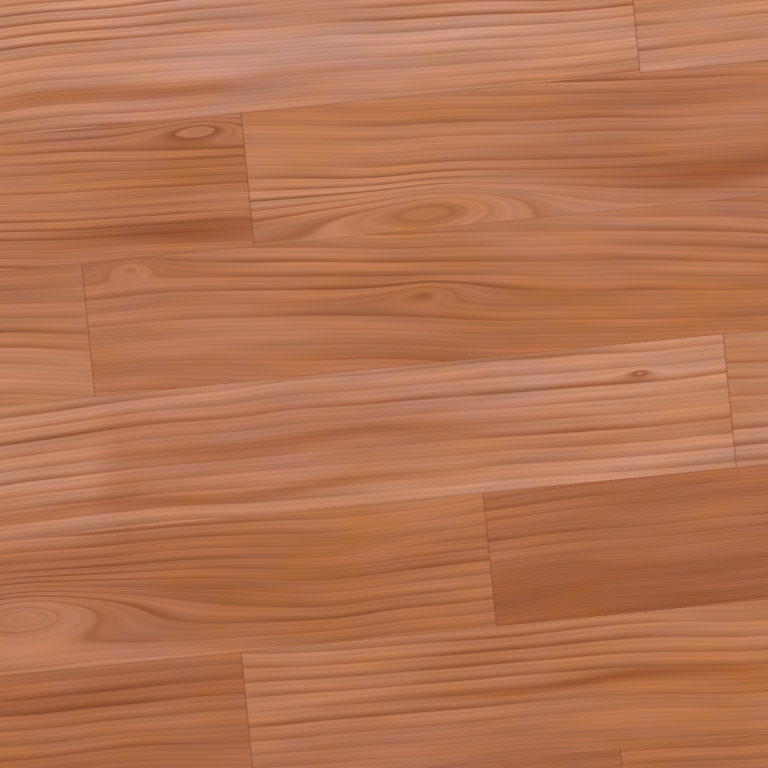
Reproduce this texture procedurally as a Shadertoy shader.

```glsl
// Strip-wood floor: gently tilted rows of planks, one butt joint per row.
// Each plank has its own tone and grain; growth rings are contour lines of a
// height field bent by layered sines and by bumps that form cathedral loops.

const float TILT = 0.1;          // rise of the rows across the canvas
const float ROW_HEIGHT = 0.1755;
const float FIRST_SEAM = 0.0026;
const float SEAM_WIDTH = 0.0018;
const float RINGS = 54.0;        // growth rings per canvas height
const float RING_DEPTH = 0.60;
const float FIBRE_DEPTH = 0.055;
const float STREAK_DEPTH = 0.34;
const vec3 DARK_WOOD = vec3(0.57, 0.30, 0.165);
const vec3 MID_WOOD = vec3(0.71, 0.452, 0.31);
const vec3 PALE_WOOD = vec3(0.82, 0.62, 0.54);
const vec3 RING_BROWN = vec3(0.50, 0.25, 0.13);
const vec3 SEAM_BROWN = vec3(0.44, 0.24, 0.15);

// Per row: joint position, tone left of it, tone right of it
const int ROWS = 7;
const vec3 PLANKS[ROWS] = vec3[ROWS](
    vec3(0.824, 0.69, 0.69), vec3(0.299, 0.45, 0.56), vec3(0.072, 0.53, 0.51),
    vec3(0.898, 0.69, 0.59), vec3(0.565, 0.50, 0.36), vec3(0.229, 0.34, 0.58),
    vec3(0.710, 0.46, 0.56));

// Grain loops: centre along and across the rows, half length, half height
const int LOOPS = 6;
const vec4 GRAIN_LOOPS[LOOPS] = vec4[LOOPS](
    vec4(0.533, 0.326, 0.190, 0.030), vec4(-0.053, 0.800, 0.180, 0.036),
    vec4(0.515, 0.437, 0.060, 0.013), vec4(0.244, 0.193, 0.090, 0.015),
    vec4(0.134, 0.366, 0.040, 0.013), vec4(0.785, 0.568, 0.025, 0.006));

// Dark heartwood streaks, laid out like the loops
const int STREAKS = 6;
const vec4 DARK_STREAKS[STREAKS] = vec4[STREAKS](
    vec4(0.118, 0.137, 0.22, 0.009), vec4(0.218, 0.322, 0.14, 0.015),
    vec4(0.915, 0.315, 0.15, 0.016), vec4(0.170, 0.674, 0.36, 0.008),
    vec4(0.333, 0.612, 0.25, 0.011), vec4(0.690, 0.964, 0.25, 0.007));

float hash(float n) { return fract(sin(n * 127.1 + 3.7) * 4375.85); }

// Layered sines, each octave rotated and scaled; roughly -1 to 1
float waves(vec2 p) {
    float sum = 0.0, amp = 0.5;
    for (int i = 0; i < 5; i++) {
        sum += amp * sin(p.x + 1.7 * sin(p.y + float(i)));
        p = mat2(1.2, 0.9, -0.9, 1.2) * p + 1.3;
        amp *= 0.6;
    }
    return sum;
}

int rowOf(vec2 q) {
    return clamp(int(floor((q.y - FIRST_SEAM) / ROW_HEIGHT)), 0, ROWS - 1);
}

// Unique number of the plank under q
float plankId(vec2 q) {
    int row = rowOf(q);
    return float(2 * row) + step(PLANKS[row].x, q.x);
}

// Height across the grain, bent by waviness and by the plank's loops
float grainHeight(vec2 q, float id) {
    float lean = id > 1.5 && id < 5.5 ? -0.08 : -0.02 * hash(id);
    float h = q.y + lean * q.x + 0.010 * waves(q * vec2(4.5, 9.0) + id * 5.3);
    for (int i = 0; i < LOOPS; i++) {
        vec4 loop = GRAIN_LOOPS[i];
        vec2 d = (q - loop.xy) / loop.zw;
        float samePlank = 1.0 - step(0.5, abs(plankId(loop.xy) - id));
        float pointed = 1.4 * (sqrt(d.x * d.x + 0.06) - 0.245);
        h += samePlank * 2.3 * loop.w * exp(-pointed - d.y * d.y);
    }
    return h;
}

// Tone of the wood: plank, broad streaks, heartwood and soft window light
float woodTone(vec2 p, vec2 q, float h, float id) {
    vec3 plank = PLANKS[rowOf(q)];
    float tone = q.x < plank.x ? plank.y : plank.z;
    tone += 0.13 * waves(vec2(q.x * 2.2, h * 30.0) + id * 7.1);
    tone += 0.08 * waves(q * vec2(3.0, 7.0) + 2.9);
    for (int i = 0; i < STREAKS; i++) {
        vec2 d = (vec2(q.x, q.y + 0.004 * sin(q.x * 19.0)) - DARK_STREAKS[i].xy) / DARK_STREAKS[i].zw;
        tone -= STREAK_DEPTH * exp(-dot(d, d));
    }
    float window = 1.0 - smoothstep(0.11, 0.16, p.x);
    tone += 0.17 * window * exp(-pow((p.y - 0.39) / 0.09, 2.0));
    return tone + 0.09 * (p.y - 0.45);
}

vec3 floorColor(vec2 p) {
    float down = 1.0 - p.y;
    vec2 q = vec2(p.x - TILT * down, down + TILT * p.x);
    float id = plankId(q);
    float h = grainHeight(q, id);
    float tone = clamp(2.0 * woodTone(p, q, h, id), 0.0, 2.0);
    vec3 color = mix(DARK_WOOD, MID_WOOD, min(tone, 1.0));
    color = mix(color, PALE_WOOD, max(tone - 1.0, 0.0));

    // Warm and rosy blotches, broad and small
    float hue = waves(q * vec2(6.0, 13.0) + 4.0) + 0.8 * waves(q * vec2(38.0, 75.0));
    color += hue * vec3(0.007, -0.002, -0.026);

    // Growth rings: slow darkening, then a sharper edge
    float ring = h * RINGS * mix(0.8, 1.5, hash(id + 2.0));
    float f = fract(ring);
    float line = smoothstep(0.5, 0.86, f) * (1.0 - smoothstep(0.88, 1.0, f));
    float strength = mix(0.15, 1.0, hash(floor(ring) + id * 31.0));
    strength *= 0.7 + 0.6 * waves(vec2(q.x * 9.0, h * 14.0) + id);
    color = mix(color, RING_BROWN, RING_DEPTH * line * clamp(strength, 0.0, 1.0));

    // Fine fibres and faint secondary rings
    color *= 1.0 + FIBRE_DEPTH * waves(vec2(q.x * 11.0, h * 140.0) + id);
    color *= 1.0 + 0.022 * sin(ring * 18.85);

    // Faint row seams and thin butt joints
    float inRow = fract((q.y - FIRST_SEAM) / ROW_HEIGHT);
    vec2 gap = vec2(abs(q.x - PLANKS[rowOf(q)].x), min(inRow, 1.0 - inRow) * ROW_HEIGHT);
    vec2 cover = vec2(0.36, 0.16) * (1.0 - smoothstep(0.0, SEAM_WIDTH, gap));
    return mix(color, SEAM_BROWN, max(cover.x, cover.y));
}

void mainImage(out vec4 fragColor, in vec2 fragCoord) {
    vec3 sum = vec3(0.0);
    for (int i = 0; i < 4; i++) {    // four samples smooth every edge
        vec2 offset = vec2(i & 1, i >> 1) * 0.5 - 0.25;
        sum += floorColor((fragCoord + offset) / iResolution.xy);
    }
    fragColor = vec4(sum * 0.25, 1.0);
}
```
